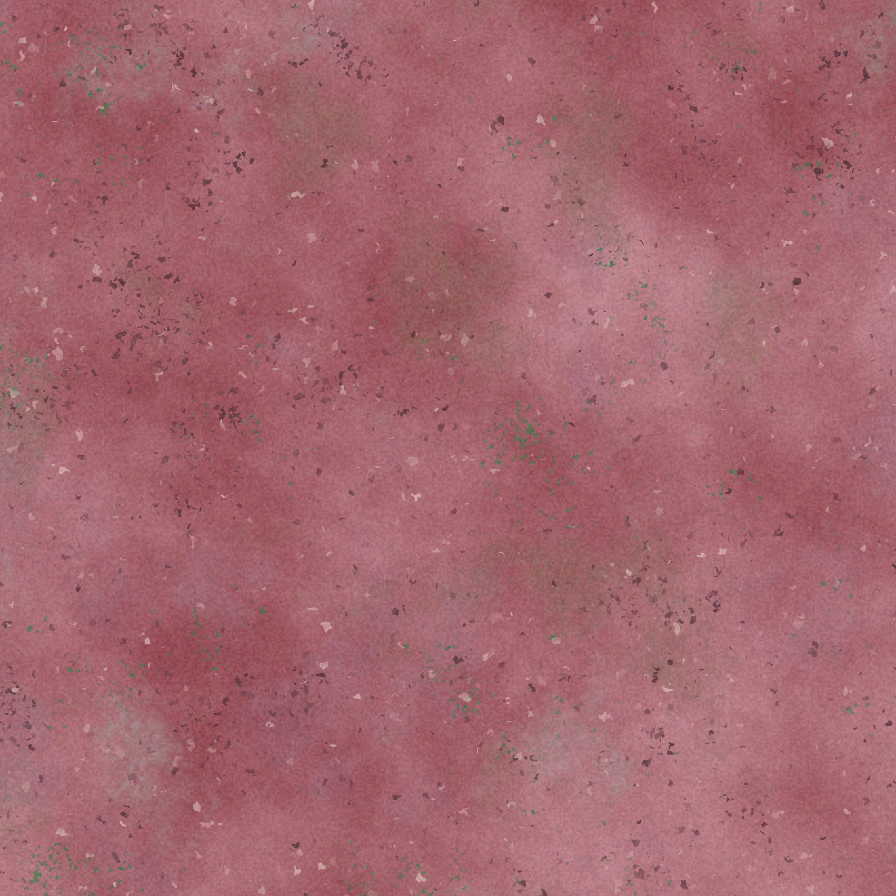
A WebGL 1 fragment shader for this texture:

```glsl
precision highp float;
// Weathered rose plaster: rough layered noise clouds with broken grey, olive
// and mauve stains, topped by cellular flecks (dark and green in clusters,
// pale chips all over) and a fine tinted grain.
uniform vec2 u_resolution;

#define CLOUD_SCALE 4.4
#define CLOUD_CONTRAST 2.45
#define STAIN_SCALE 6.0
#define CLUSTER_SCALE 8.5
#define DARK_CELLS 165.0
#define GREEN_CELLS 210.0
#define CHIP_CELLS 130.0
#define GRAIN_CELLS 470.0
#define GRAIN_STRENGTH 0.075
#define TINT_STRENGTH 0.035

const vec3 DEEP_ROSE = vec3(0.600, 0.318, 0.353);
const vec3 PALE_ROSE = vec3(0.722, 0.492, 0.525);
const vec3 STAIN_GREY = vec3(0.630, 0.590, 0.580);
const vec3 STAIN_OLIVE = vec3(0.530, 0.420, 0.360);
const vec3 STAIN_MAUVE = vec3(0.610, 0.440, 0.520);
const vec3 FLECK_DARK = vec3(0.350, 0.210, 0.240);
const vec3 FLECK_GREEN = vec3(0.260, 0.480, 0.310);
const vec3 CHIP_PALE = vec3(0.840, 0.690, 0.680);

float hash(vec2 p) {
  vec3 q = fract(p.xyx * 0.1031);
  q += dot(q, q.yzx + 33.33);
  return fract((q.x + q.y) * q.z);
}

float noise(vec2 p) {
  vec2 cell = floor(p);
  vec2 f = fract(p);
  f = f * f * (3.0 - 2.0 * f);
  float low = mix(hash(cell), hash(cell + vec2(1.0, 0.0)), f.x);
  float high = mix(hash(cell + vec2(0.0, 1.0)), hash(cell + 1.0), f.x);
  return mix(low, high, f.y);
}

// Layered noise, each octave turned to hide the lattice.
float clouds(vec2 p) {
  float sum = 0.0;
  float total = 0.0;
  float weight = 1.0;
  for (int i = 0; i < 6; i++) {
    sum += weight * noise(p);
    total += weight;
    p = mat2(1.6, 1.2, -1.2, 1.6) * p + 17.3;
    weight *= 0.63;
  }
  return sum / total;
}

// Ragged patches, 0 outside and 1 in the core.
float patches(vec2 p, float low, float high) {
  return smoothstep(low, high, clouds(p));
}

// Cellular flecks: one warped, turned ellipse in a share of the cells.
float flecks(vec2 uv, float cells, float density, float seed) {
  vec2 p = uv * cells + seed;
  p += 0.9 * vec2(noise(p * 1.7), noise(p * 1.7 + 31.7)) - 0.45;
  float edge = 0.6 * cells / u_resolution.y;
  float cover = 0.0;
  for (int y = -1; y <= 1; y++) {
    for (int x = -1; x <= 1; x++) {
      vec2 cell = floor(p) + vec2(float(x), float(y));
      vec2 jitter = vec2(hash(cell + 3.1), hash(cell + 47.9));
      vec2 d = p - cell - jitter;
      float angle = 6.2832 * hash(cell + 71.3);
      float c = cos(angle);
      float s = sin(angle);
      d = mat2(c, s, -s, c) * d * vec2(0.75, 1.25);
      float size = hash(cell + 113.7);
      float radius = mix(0.20, 0.65, size * size * size);
      float present = smoothstep(0.0, 0.05, density - hash(cell + 151.1));
      float disc = 1.0 - smoothstep(radius - edge, radius + edge, length(d));
      cover = max(cover, present * disc);
    }
  }
  return cover;
}

void main() {
  vec2 uv = gl_FragCoord.xy / u_resolution.y;

  // Cloudy rose ground
  float tone = 0.44 + CLOUD_CONTRAST * (clouds(uv * CLOUD_SCALE + 5.0) - 0.5);
  vec3 color = mix(DEEP_ROSE, PALE_ROSE, clamp(tone, -0.1, 1.15));

  // Stains, broken up by fine mottling
  vec2 stain = uv * STAIN_SCALE;
  float mottle = 0.25 + 0.75 * noise(uv * 190.0);
  color = mix(color, STAIN_GREY, 0.65 * mottle * patches(stain + 23.0, 0.58, 0.78));
  color = mix(color, STAIN_OLIVE, 0.60 * mottle * patches(stain + 61.0, 0.55, 0.74));
  color = mix(color, STAIN_MAUVE, 0.50 * mottle * patches(stain + 97.0, 0.57, 0.75));

  // Flecks and chips
  vec2 cluster = uv * CLUSTER_SCALE;
  float darkDensity = 0.055 + 0.50 * patches(cluster + 131.0, 0.59, 0.77);
  float greenDensity = 0.025 + 0.55 * patches(cluster + 173.0, 0.61, 0.78);
  float fade = 0.25 + 0.75 * noise(uv * 60.0);
  color = mix(color, FLECK_DARK, 0.95 * fade * flecks(uv, DARK_CELLS, darkDensity, 11.0));
  color = mix(color, FLECK_GREEN, 0.90 * fade * flecks(uv, GREEN_CELLS, greenDensity, 211.0));
  color = mix(color, CHIP_PALE, 0.95 * fade * flecks(uv, CHIP_CELLS, 0.055, 307.0));

  // Fine grain, slightly tinted
  vec2 grain = uv * GRAIN_CELLS;
  vec3 tint = vec3(noise(grain + 401.0), noise(grain + 503.0), noise(grain + 607.0));
  color += GRAIN_STRENGTH * (noise(grain) - 0.5) + TINT_STRENGTH * (tint - 0.5);
  gl_FragColor = vec4(color, 1.0);
}
```
